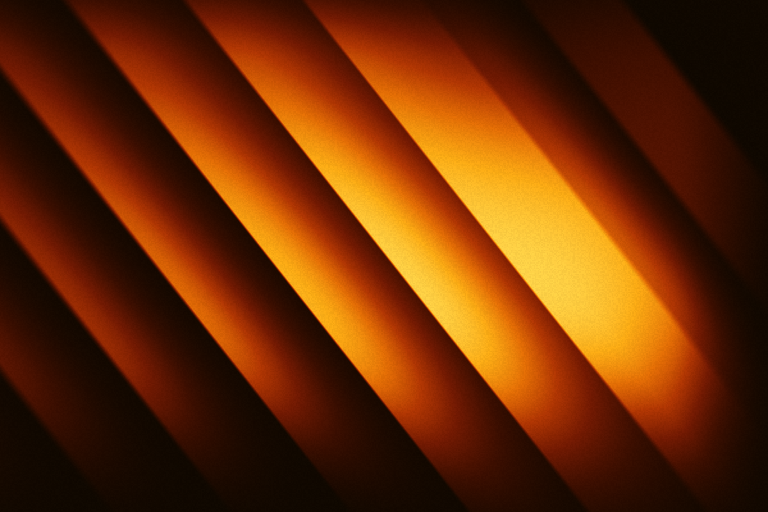
Reproduce this background procedurally as a Shadertoy shader.

```glsl
#define BAND_START -0.570
#define BAND_STEP 0.2324
#define BAND_SQUEEZE 0.037
#define SLANT 0.79
#define PEAK_LIGHT 1.12
#define PEAK_ACROSS 0.527
#define GRAIN_SIZE 0.0025
#define GRAIN_AMOUNT 0.045

float hash(vec2 p) {
    vec3 q = fract(vec3(p.xyx) * 0.1031);
    q += dot(q, q.yzx + 33.33);
    return fract((q.x + q.y) * q.z);
}

// Position of the sharp left edge of a band
float bandEdge(float k) {
    return BAND_START + BAND_STEP * k - BAND_SQUEEZE * max(k - 6.0, 0.0);
}

// Light of one band: bright at its left edge, fading to the right
float bandLight(float k, float across) {
    float edge = bandEdge(k);
    float t = max(across - edge, 0.0) / (bandEdge(k + 1.0) - edge);
    bool wide = abs(abs(k - 6.0) - 1.0) < 0.5;
    float width = wide ? 2.5 : 0.55 + 0.45 * exp(-0.5 * (k - 4.0) * (k - 4.0));
    float offset = edge - PEAK_ACROSS;
    float spread = offset < 0.0 ? 0.67 : 0.29;
    float strength = PEAK_LIGHT * exp(-0.5 * offset * offset / (spread * spread));
    return strength * exp(-t * t / (width * width));
}

// Fade along the bands, longer above the glow than below it
float glowAlong(float along, float across) {
    float d = along - min(0.76 + 0.49 * across, 1.09);
    float above = mix(0.52, 0.34, smoothstep(0.55, 0.85, across));
    float below = mix(0.29, 0.40, smoothstep(-0.2, 0.3, across));
    return d < 0.0 ? exp(-0.5 * d * d / (above * above))
                   : exp(-pow(d / below, 2.5));
}

// Ember ramp from black through red and orange to gold
vec3 emberColor(float light) {
    vec3 stops[7] = vec3[7](
        vec3(0.060, 0.030, 0.000), vec3(0.230, 0.055, 0.000),
        vec3(0.450, 0.100, 0.008), vec3(0.690, 0.210, 0.010),
        vec3(0.890, 0.430, 0.020), vec3(0.980, 0.670, 0.080),
        vec3(0.995, 0.830, 0.290));
    float x = clamp(light / 1.1, 0.0, 0.999) * 6.0;
    int i = int(x);
    return mix(stops[i], stops[i + 1], fract(x));
}

void mainImage(out vec4 fragColor, in vec2 fragCoord) {
    // Canvas height is one unit; depth runs down from the top
    vec2 p = fragCoord / iResolution.y;
    float depth = 1.0 - p.y;
    float across = p.x - SLANT * depth;
    float along = 0.62 * p.x + 0.785 * depth;

    // Slanted bands with softer edges away from the glow
    float away = distance(p, vec2(0.8, 0.5));
    float soft = 0.004 + 0.012 * smoothstep(0.3, 0.95, away)
               + 0.006 * smoothstep(0.65, 0.85, across);
    float light = 0.0;
    for (int i = -1; i < 8; i++) {
        float k = float(i);
        float mask = smoothstep(-soft, soft, across - bandEdge(k))
                   - smoothstep(-soft, soft, across - bandEdge(k + 1.0));
        light += mask * bandLight(k, across);
    }

    // Glow and dark borders
    light *= glowAlong(along, across);
    light *= smoothstep(-0.15, 0.12, depth);
    light *= 1.0 - smoothstep(1.3, 1.55, p.x);

    // Film grain
    vec3 color = emberColor(light);
    float grain = hash(floor(p / GRAIN_SIZE)) - 0.5;
    color += grain * GRAIN_AMOUNT * (0.2 + color);
    fragColor = vec4(clamp(color, 0.0, 1.0), 1.0);
}
```
